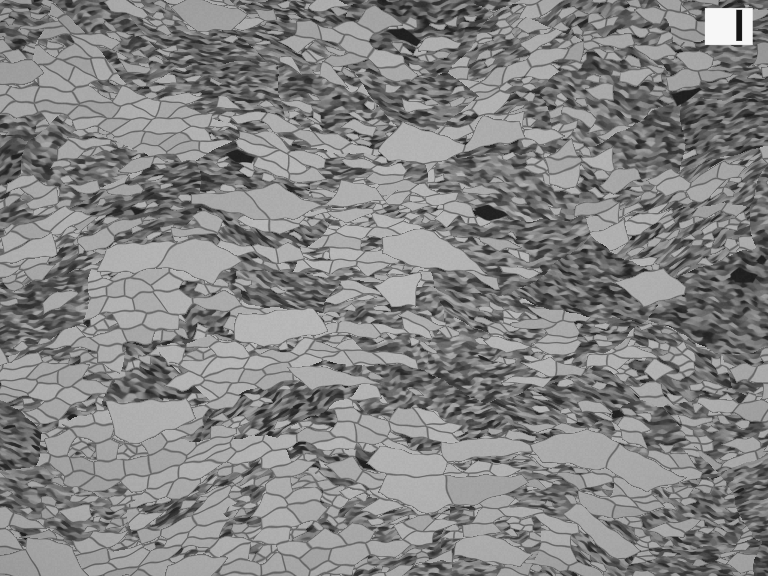
Give the GLSL for this texture, as a Shadertoy shader.

```glsl
// Etched two-phase steel micrograph: pale flattened grains among dark lamellar patches.
#define PATCH_SCALE vec2(5.0, 9.0)
#define BIG_SCALE vec2(9.0, 20.0)
#define MEDIUM_SCALE vec2(20.0, 44.0)
#define SMALL_SCALE vec2(46.0, 92.0)
#define STRAND_SCALE vec2(78.0, 215.0)
#define GRAIN_SHARE 0.5
#define BORDER_WIDTH 0.0027
#define BORDER_GREY 0.41
#define MATRIX_GREY 0.41
#define STRAND_CONTRAST 0.52
#define VOID_GREY 0.13
#define VIGNETTE 0.13

vec2 hash2(vec2 p) {
    vec3 a = fract(p.xyx * vec3(0.1031, 0.1030, 0.0973));
    a += dot(a, a.yzx + 33.33);
    return fract((a.xx + a.yz) * a.zy);
}

// Stretched Voronoi cell: xy = seed position, z = distance to border, w = random value
vec4 cell(vec2 p, vec2 scale) {
    vec2 g = p * scale, home = floor(g), nearId = home, toNear = vec2(0.0);
    float best = 100.0;
    for (int j = -1; j <= 1; j++)
    for (int i = -1; i <= 1; i++) {
        vec2 id = home + vec2(i, j);
        vec2 r = id + hash2(id + scale.x * 7.0) - g;
        float d = dot(r, r);
        if (d < best) { best = d; nearId = id; toNear = r; }
    }
    float border = 1.0;
    for (int j = -2; j <= 2; j++)
    for (int i = -2; i <= 2; i++) {
        vec2 id = nearId + vec2(i, j);
        vec2 r = id + hash2(id + scale.x * 7.0) - g;
        vec2 across = r - toNear;
        if (dot(across, across) > 0.00001)
            border = min(border, dot(0.5 * (r + toNear), across) / length(across * scale));
    }
    return vec4((g + toNear) / scale, border, hash2(nearId + scale.y * 3.0 + 71.0).x);
}

// Soft cellular noise, drawn out into short strands
float strands(vec2 p) {
    vec2 g = p * STRAND_SCALE, home = floor(g);
    float sum = 0.0, total = 0.0;
    for (int j = -1; j <= 1; j++)
    for (int i = -1; i <= 1; i++) {
        vec2 id = home + vec2(i, j);
        vec2 r = id + hash2(id) - g;
        float w = exp(-6.0 * dot(r, r));
        sum += w * hash2(id + 313.0).y;
        total += w;
    }
    return sum / total;
}

// Rolling flow bends the grains; fine ripples roughen their borders
vec2 flow(vec2 p) {
    p.y += 0.030 * sin(5.3 * p.x + 4.0 * p.y + 0.6) + 0.012 * sin(13.0 * p.x - 9.0 * p.y);
    p.x += 0.020 * sin(11.0 * p.y + 2.0) + 0.004 * sin(71.0 * p.y + 23.0 * p.x);
    p.y += 0.0020 * sin(83.0 * p.x + 31.0 * p.y) + 0.0010 * sin(191.0 * p.x - 57.0 * p.y);
    return p;
}

// Local share of pale grains
float grainShare(vec2 p, float patchRandom) {
    float waves = sin(9.0 * p.x + 2.0 * sin(8.0 * p.y)) * sin(17.0 * p.y + 1.5 * sin(6.0 * p.x + 1.0));
    return GRAIN_SHARE + 0.20 * waves + 0.55 * (patchRandom - 0.5) - 0.14 * (p.x - 0.62);
}

float grainGrey(vec4 c) {
    float tone = mix(0.635, 0.71, sqrt(fract(c.w * 57.0)));
    return mix(BORDER_GREY, tone, smoothstep(0.0, BORDER_WIDTH, c.z));
}

float box(vec2 p, vec2 halfSize, float soft) {
    vec2 d = abs(p) - halfSize;
    return 1.0 - smoothstep(-soft, soft, max(d.x, d.y));
}

void mainImage(out vec4 fragColor, in vec2 fragCoord) {
    vec2 p = fragCoord / iResolution.y;
    float aspect = iResolution.x / iResolution.y;
    vec2 q = flow(p);
    vec4 region = cell(q, PATCH_SCALE);
    vec4 big = cell(q, BIG_SCALE);
    vec4 medium = cell(q, MEDIUM_SCALE);
    vec4 small = cell(q, SMALL_SCALE);

    // Lamellar matrix, its direction set by the patch
    float turn = 0.9 * (fract(region.w * 37.0) - 0.5);
    vec2 along = vec2(cos(turn), sin(turn));
    vec2 lamella = vec2(dot(q, along), dot(q, vec2(-along.y, along.x)));
    float grey = MATRIX_GREY + 0.06 * (fract(region.w * 91.0) - 0.5);
    grey += STRAND_CONTRAST * (strands(lamella) - 0.5);

    // Grains and voids, from small to large
    if (small.w * 0.8 + 0.29 < grainShare(small.xy, region.w)) grey = grainGrey(small);
    if (small.w > 0.995) grey = mix(grey, VOID_GREY, smoothstep(0.0, 0.003, small.z));
    if (medium.w * 0.6 + 0.30 < grainShare(medium.xy, region.w)) grey = grainGrey(medium);
    if (medium.w > 0.990) grey = mix(grey, VOID_GREY, smoothstep(0.002, 0.005, medium.z));
    if (big.w < 0.26 * grainShare(big.xy, region.w)) grey = grainGrey(big);

    // Film grain and lens falloff
    grey += 0.02 * (hash2(floor(p * 384.0)).x - 0.5);
    vec2 fromCentre = (p - vec2(0.5 * aspect, 0.5)) / vec2(0.5 * aspect, 0.5);
    grey *= 1.02 - VIGNETTE * 0.5 * dot(fromCentre, fromCentre);

    // Scale plate with a plain bar
    vec2 corner = p - vec2(aspect, 1.0);
    float soft = 0.7 / iResolution.y;
    grey = mix(grey, 0.97, box(corner + vec2(0.068, 0.046), vec2(0.0415, 0.032), soft));
    grey = mix(grey, 0.08, box(corner + vec2(0.050, 0.044), vec2(0.005, 0.027), soft));
    fragColor = vec4(vec3(clamp(grey, 0.0, 1.0)), 1.0);
}
```
